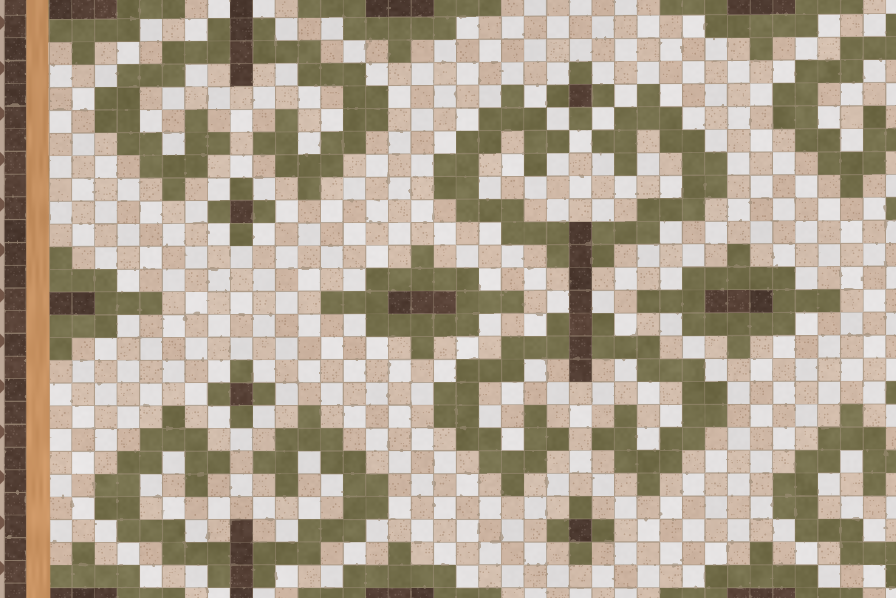
Write a Shadertoy shader that draws this pattern.

```glsl
const vec2 PERIOD = vec2(30.0, 26.0);
const vec3 WHITE = vec3(0.89, 0.88, 0.88);
const vec3 BEIGE = vec3(0.82, 0.73, 0.66);
const vec3 OLIVE_DARK = vec3(0.41, 0.39, 0.25);
const vec3 OLIVE_LIGHT = vec3(0.50, 0.48, 0.34);
const vec3 BROWN = vec3(0.32, 0.24, 0.20);
const vec3 OCHRE = vec3(0.78, 0.57, 0.38);
const vec3 GROUT = vec3(0.64, 0.57, 0.49);

float hash(vec2 p) {
    return fract(sin(dot(p, vec2(12.9898, 78.233))) * 43758.5453);
}

float noise(vec2 p) {
    vec2 i = floor(p), f = fract(p);
    f = f * f * (3.0 - 2.0 * f);
    return mix(mix(hash(i), hash(i + vec2(1, 0)), f.x),
               mix(hash(i + vec2(0, 1)), hash(i + vec2(1, 1)), f.x), f.y);
}

// Offset of a tile from the nearest repeat of a motif
ivec2 motifOffset(vec2 cell, vec2 center) {
    vec2 d = mod(cell - center + 0.5 * PERIOD + 0.25, PERIOD);
    return ivec2(floor(d) - 0.5 * PERIOD);
}

// Scrolls that branch from the stem and hook inward
bool scroll(int x, int r) {
    bool arm = r >= 1 && r <= 4 && x >= max(1, 2 * r - 3) && x <= min(6, 2 * r - 1);
    bool hook = r >= 5 && r <= 7 && (x + r == 10 || x + r == 11);
    bool tip = r >= 7 && abs(x - 3) + r - 7 <= 1;
    bool curl = (r == 5 || r == 6) && x <= 2 && x + r >= 7;
    return arm || hook || tip || curl;
}

// Tile kind: 0 ground, 1 green, 2 brown; slip moves the upper scrolls outward
int motif(ivec2 d, int slip) {
    int x = abs(d.x), y = abs(d.y);
    int lx = abs(x - 7);
    int crossRow = 9 + (d.y > 0 ? slip : 0);
    int crossDist = x + abs(y - crossRow);
    bool stem = x == 0 && y <= 3;
    bool core = lx <= 1 && y == 0;
    if (stem || core || crossDist == 0) return 2;
    bool lozenge = y <= 2 && lx <= (2 - y) * 2 && (y > 0 || lx <= 4);
    bool leaf = scroll(x, d.y < 0 ? y - slip : y);
    return lozenge || leaf || crossDist == 1 ? 1 : 0;
}

// Round pits scattered through a tile surface
float speckle(vec2 p, float amount, float aa) {
    vec2 id = floor(p);
    vec2 c = 0.3 + 0.4 * vec2(hash(id + 3.1), hash(id + 8.7));
    float radius = 0.12 + 0.22 * hash(id + 5.3);
    float dotMask = 1.0 - smoothstep(radius - aa, radius + aa, length(fract(p) - c));
    return dotMask * step(1.0 - amount, hash(id));
}

vec3 tileColor(int kind, vec2 cell, vec2 grid, float aa) {
    float tone = hash(cell + 0.7);
    float pits = speckle(grid * 8.0, 0.28, aa * 8.0);
    float grain = noise(grid * 6.0) - 0.5;
    if (kind == 2) return BROWN * (0.88 + 0.24 * tone) + 0.08 * pits + 0.05 * grain;
    if (kind == 1) {
        float wear = clamp(0.25 + 0.5 * tone + 0.5 * (noise(grid * 1.7) - 0.5), 0.0, 1.0);
        return mix(OLIVE_DARK, OLIVE_LIGHT, wear) + 0.03 * grain;
    }
    bool pale = mod(cell.x + cell.y, 2.0) > 0.5;
    if (pale) return WHITE * (0.975 + 0.05 * tone) + 0.015 * grain;
    vec3 stone = BEIGE + (tone - 0.5) * vec3(0.04, 0.06, 0.07) + 0.03 * grain;
    return mix(stone, stone * vec3(0.82, 0.76, 0.70), 0.65 * pits);
}

// Joint coverage with slightly uneven tiles and chipped edges
float joint(vec2 grid, vec2 cell, float aa) {
    vec2 shift = (vec2(hash(cell + 1.3), hash(cell + 6.1)) - 0.5) * 0.03;
    vec2 edge = 0.5 - abs(fract(grid) - 0.5 + shift);
    float chip = 0.09 * smoothstep(0.78, 0.95, noise(grid * 5.0));
    float width = 0.022 + chip;
    return 1.0 - smoothstep(width - aa, width + aa, min(edge.x, edge.y));
}

void mainImage(out vec4 fragColor, in vec2 fragCoord) {
    vec2 p = fragCoord / iResolution.y;
    float px = 1.0 / iResolution.y;
    p.y = 1.0 - p.y;

    // Tile grid, counted from the strip and down from the top
    float rowPitch = mix(0.0380, 0.0384, p.x / 1.5);
    vec2 grid = vec2((p.x - 0.0825) / 0.0378, 26.5 - (1.002 - p.y) / rowPitch);
    vec2 cell = floor(grid);
    float aa = 0.6 * px / 0.038;

    // Two half-dropped motifs on a checkered ground
    int kind = max(motif(motifOffset(cell, vec2(8, 0)), 0),
                   motif(motifOffset(cell, vec2(23, 13)), 1));
    vec3 floorTile = tileColor(kind, cell, grid, aa);
    vec3 seam = mix(GROUT, floorTile, kind == 0 ? 0.25 : 0.5);
    vec3 color = mix(floorTile, seam, joint(grid, cell, aa));

    // Ochre strip, brown tile column and diamond edging on the left
    float strip = 0.084 - 0.003 * (1.0 - p.y);
    vec3 ochre = OCHRE + 0.07 * (noise(p * vec2(160.0, 22.0)) - 0.5);
    color = mix(ochre, color, smoothstep(-px, px, p.x - strip));
    vec2 side = vec2((p.x - 0.007) / 0.037, grid.y + 0.2);
    vec2 sideCell = floor(side) + vec2(70.0, 0.0);
    vec3 column = mix(tileColor(2, sideCell, side, aa), GROUT, 0.7 * joint(side, sideCell, aa));
    color = mix(column, color, smoothstep(-px, px, p.x - 0.044));
    float diamond = abs(fract(p.y / 0.076) - 0.5) * 0.076 + p.x - 0.012;
    vec3 edging = mix(BROWN * 1.4, BEIGE * 0.9, smoothstep(-px, px, diamond));
    color = mix(edging, color, smoothstep(-px, px, p.x - 0.007));

    // Soft uneven light
    color *= 0.98 + 0.04 * noise(p * 2.5);
    fragColor = vec4(clamp(color, 0.0, 1.0), 1.0);
}
```
